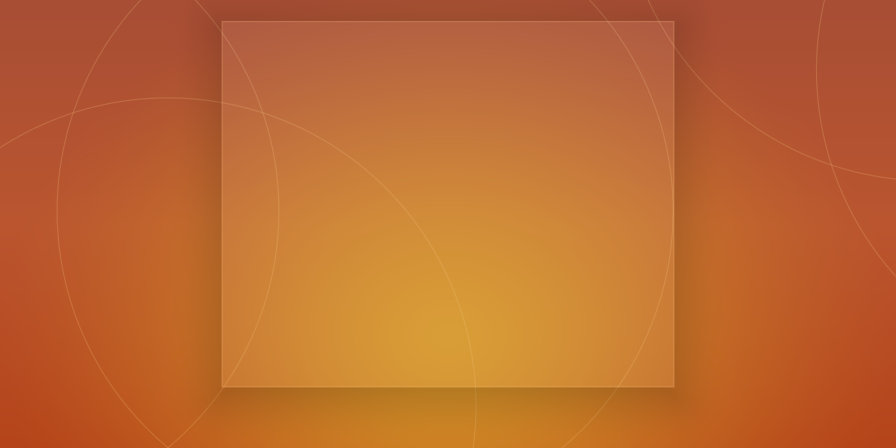
This background is drawn by a Shadertoy shader. Its source:

```glsl
// A warm backdrop: a vertical rust gradient lit by an elliptical amber glow,
// crossed by thin circles of one radius, with a pale glass panel on top.
// The panel and its soft shadow come from a box distance function.

// Lengths are in canvas heights, origin at the lower left of a 2:1 canvas.
const vec3 RUST_TOP    = vec3(0.655, 0.305, 0.205);
const vec3 RUST_MIDDLE = vec3(0.730, 0.335, 0.185);
const vec3 RUST_BOTTOM = vec3(0.710, 0.265, 0.100);
const vec3 AMBER       = vec3(0.840, 0.590, 0.155);
const vec3 LINE_COLOR  = vec3(0.950, 0.760, 0.480);

const vec2 GLOW_CENTER = vec2(1.0, 0.25);
const vec2 GLOW_RADII  = vec2(1.0, 0.80);

const vec2  PANEL_CENTER = vec2(1.0, 0.5443);
const vec2  PANEL_HALF   = vec2(0.5052, 0.4089);
const float PANEL_TINT   = 0.07;
const float BORDER_ALPHA = 0.22;

const vec2  SHADOW_OFFSET = vec2(0.0, -0.02);
const float SHADOW_BLUR   = 0.12;
const float SHADOW_ALPHA  = 0.24;

const float LINE_WIDTH    = 0.0026;
const float RING_ALPHA    = 0.22;
const float RING_RADIUS   = 0.6875;
const int   RING_COUNT    = 5;
const vec2  RING_CENTERS[RING_COUNT] = vec2[RING_COUNT](
    vec2(0.815, 0.529), vec2(0.375, 0.094), vec2(-0.065, 0.529),
    vec2(2.073, 1.284), vec2(2.510, 0.844));

float boxDistance(vec2 p, vec2 halfSize) {
    vec2 q = abs(p) - halfSize;
    return length(max(q, 0.0)) + min(max(q.x, q.y), 0.0);
}

// Antialiased coverage of the region where the distance is negative.
float coverage(float dist, float pixel) {
    return clamp(0.5 - dist / pixel, 0.0, 1.0);
}

float strokeCoverage(float dist, float pixel) {
    return coverage(abs(dist) - 0.5 * LINE_WIDTH, pixel);
}

vec3 background(vec2 p) {
    vec3 base = p.y < 0.5 ? mix(RUST_BOTTOM, RUST_MIDDLE, p.y * 2.0)
                          : mix(RUST_MIDDLE, RUST_TOP, p.y * 2.0 - 1.0);
    float d = min(length((p - GLOW_CENTER) / GLOW_RADII), 1.0);
    float glow = 1.0 - mix(d, smoothstep(0.0, 1.0, d), 0.5);
    return mix(base, AMBER, glow);
}

void mainImage(out vec4 fragColor, in vec2 fragCoord) {
    float pixel = 1.0 / iResolution.y;
    vec2 p = fragCoord * pixel;
    p.x += 1.0 - 0.5 * iResolution.x * pixel;

    vec3 color = background(p);

    // Thin overlapping rings
    for (int i = 0; i < RING_COUNT; i++) {
        float ring = distance(p, RING_CENTERS[i]) - RING_RADIUS;
        color = mix(color, LINE_COLOR, RING_ALPHA * strokeCoverage(ring, pixel));
    }

    // Shadow outside the panel, pale tint inside it
    vec2 local = p - PANEL_CENTER;
    float panel = boxDistance(local, PANEL_HALF);
    float inside = coverage(panel, pixel);
    float shadow = boxDistance(local - SHADOW_OFFSET, PANEL_HALF);
    float shade = 1.0 - smoothstep(-SHADOW_BLUR, SHADOW_BLUR, shadow);
    color *= 1.0 - SHADOW_ALPHA * shade * (1.0 - inside);
    color = mix(color, vec3(1.0), PANEL_TINT * inside);

    // Border just within the panel edge
    float border = strokeCoverage(panel + 0.5 * LINE_WIDTH, pixel);
    color = mix(color, LINE_COLOR, BORDER_ALPHA * border);

    fragColor = vec4(color, 1.0);
}
```
